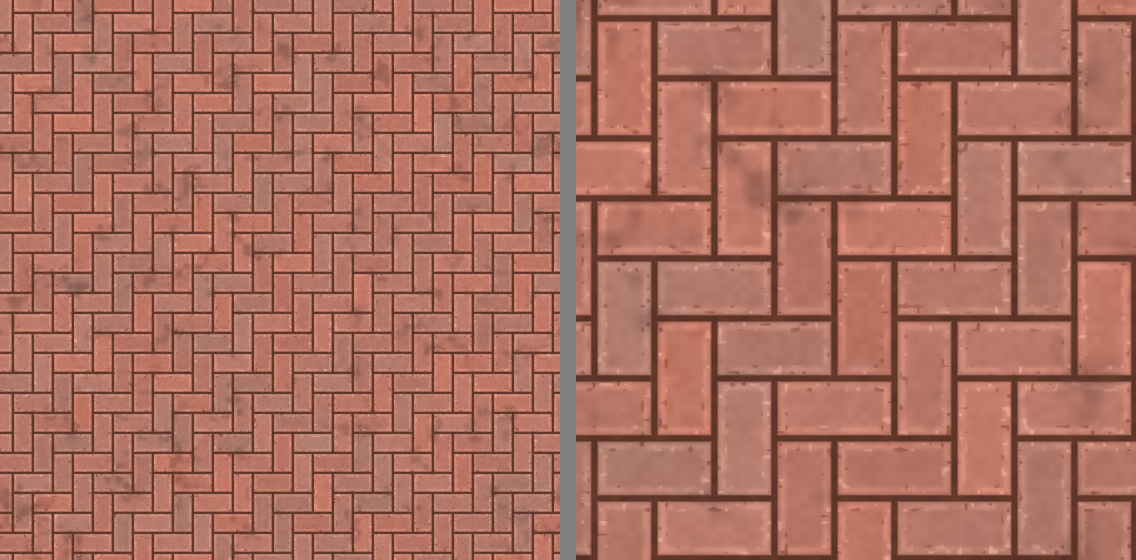
Left, the full canvas; right, a detail of the centre.
Reproduce this texture procedurally as a WebGL 1 fragment shader.

```glsl
precision highp float;
// Red brick paving in a herringbone bond with dark joints, pale worn rims and smudges.

uniform vec2 u_resolution;

const float CELLS = 28.0;          // half-brick cells per side: 7 repeats of 4
const vec2 OFFSET = vec2(0.64);    // shift of the bond from the top left corner
const float JOINT_HALF = 0.056;    // half the joint width, in cells
const float JOINT_SOFT = 0.022;    // softness of the joint edge
const float RIM_INSET = 0.145;     // distance of the pale rim from the joint centre
const float RIM_WIDTH = 0.055;
const float RIM_LIGHT = 0.085;
const float GRAIN = 0.055;
const float SMUDGE = 0.17;
const float SPECK_LIGHT = 0.11;
const float SPECK_DARK = 0.13;

const vec3 JOINT_COLOR = vec3(0.37, 0.21, 0.16);
const vec3 WARM_BRICK = vec3(0.755, 0.455, 0.385);
const vec3 DULL_BRICK = vec3(0.665, 0.475, 0.425);
const vec3 RIM_TINT = vec3(1.0, 0.85, 0.78);

float hash(vec2 p) {
  return fract(sin(dot(p, vec2(127.1, 311.7))) * 43758.5453);
}

// Value noise on cell coordinates, wrapping at the canvas edges
float noise(vec2 p, float scale) {
  p *= scale;
  vec2 i = floor(p);
  vec2 f = fract(p);
  vec2 period = vec2(CELLS * scale);
  f = f * f * (3.0 - 2.0 * f);
  vec2 lo = mod(i, period);
  vec2 hi = mod(i + 1.0, period);
  return mix(mix(hash(lo), hash(vec2(hi.x, lo.y)), f.x),
             mix(hash(vec2(lo.x, hi.y)), hash(hi), f.x), f.y);
}

// Finds the brick under p: its first cell in xy, its size in zw
vec4 herringbone(vec2 p) {
  vec2 cell = floor(p);
  float k = mod(cell.x - cell.y, 4.0);
  if (k < 0.5) return vec4(cell, 1.0, 2.0);
  if (k < 1.5) return vec4(cell, 2.0, 1.0);
  if (k < 2.5) return vec4(cell - vec2(1.0, 0.0), 2.0, 1.0);
  return vec4(cell - vec2(0.0, 1.0), 1.0, 2.0);
}

void main() {
  vec2 uv = gl_FragCoord.xy / u_resolution;
  vec2 p = vec2(uv.x, 1.0 - uv.y) * CELLS - OFFSET;
  float pixel = CELLS / min(u_resolution.x, u_resolution.y);

  // Distance from the nearest joint centre
  vec4 brick = herringbone(p);
  vec2 local = p - brick.xy;
  vec2 toEdge = min(local, brick.zw - local);
  float edge = min(toEdge.x, toEdge.y);

  // Base tone of each brick
  vec2 id = mod(brick.xy, CELLS);
  float dullness = 0.75 * hash(id + 3.7) + 0.25 * noise(p, 1.0);
  vec3 color = mix(WARM_BRICK, DULL_BRICK, dullness);
  color *= 0.97 + 0.07 * hash(id + 41.3);

  // Fine grain and broad dark smudges
  float grain = 0.6 * noise(p, 8.0) + 0.4 * noise(p + 5.0, 4.0);
  color += GRAIN * (grain - 0.5);
  float cloud = 0.65 * noise(p + 9.0, 1.0) + 0.35 * noise(p, 3.0);
  color *= 1.0 - SMUDGE * smoothstep(0.6, 0.9, cloud);

  // Pale rim, broken by wear
  float rimDist = (edge - RIM_INSET) / RIM_WIDTH;
  float rim = exp(-rimDist * rimDist);
  float wear = smoothstep(0.15, 0.6, noise(p + 2.0, 5.0));
  color += RIM_TINT * RIM_LIGHT * rim * mix(0.35, 1.0, wear);

  // Light and dark specks gathered along the rim
  float nearRim = 1.0 - smoothstep(0.16, 0.27, edge);
  float speck = noise(p + 13.0, 10.0);
  color += SPECK_LIGHT * nearRim * smoothstep(0.78, 0.95, speck);
  color -= SPECK_DARK * nearRim * smoothstep(0.2, 0.06, speck);

  // Joints
  float soft = max(JOINT_SOFT, 0.6 * pixel);
  float face = smoothstep(JOINT_HALF - soft, JOINT_HALF + soft, edge);
  vec3 joint = JOINT_COLOR * (0.94 + 0.14 * noise(p, 6.0));
  gl_FragColor = vec4(mix(joint, color, face), 1.0);
}
```
